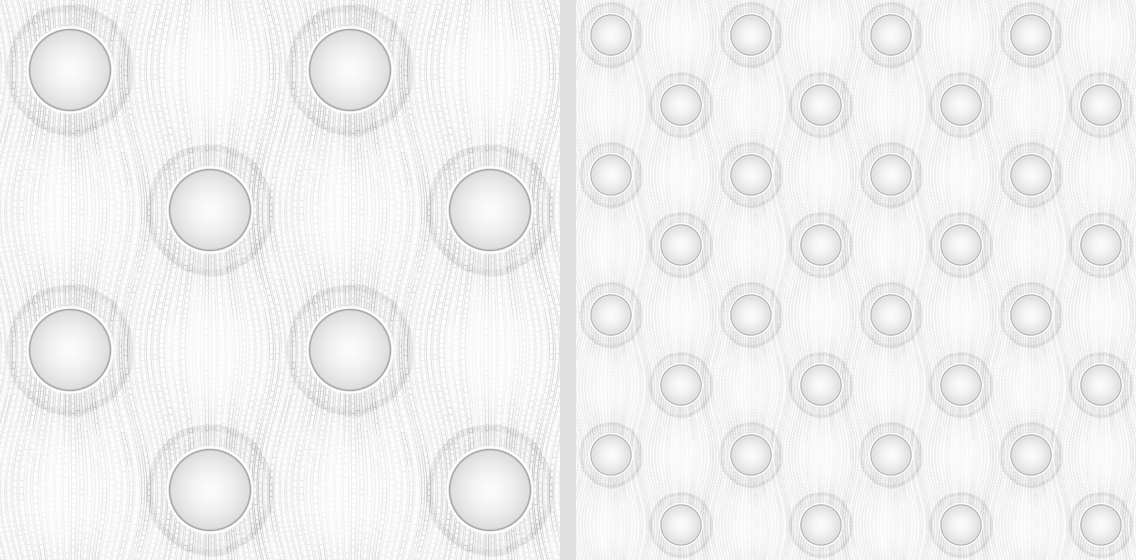
Left: one tile. Right: repeated 2 by 2.
Write a Shadertoy shader that draws this pattern.

```glsl
const float TAU = 6.2831853;
const float REPEATS = 2.0;         // cells across and down
const float COLUMNS = 48.0;        // bead columns per cell
const float BEADS = 50.0;          // beads per column and cell
const float BEND = 0.043;          // sideways sway of the columns, in cells
const float LINE_HALF = 0.0006;    // half width of the fine lines
const float BEAD_CORNER = 0.0022;
const float DISC_RADIUS = 0.0735;
const float RIM_WIDTH = 0.0028;
const float GLOW_WIDTH = 0.0070;
const float HALO_RADIUS = 0.1180;
const float HALO_BAND = 0.0125;
const vec2 DISC_A = vec2(0.25, 0.75);
const vec2 DISC_B = vec2(0.75, 0.25);
const vec3 PAPER = vec3(0.996);
const vec3 DISC_EDGE = vec3(0.855);
const vec3 DISC_CENTRE = vec3(0.985);
const vec3 RIM = vec3(0.58);

float hash(vec2 p) {
    vec3 q = fract(vec3(p.xyx) * 0.1031);
    q += dot(q, q.yzx + 33.33);
    return fract((q.x + q.y) * q.z);
}

float roundBox(vec2 p, vec2 halfSize, float radius) {
    vec2 d = abs(p) - halfSize + radius;
    return length(max(d, 0.0)) + min(max(d.x, d.y), 0.0) - radius;
}

float fineLine(float d, float pixel) {
    return 1.0 - smoothstep(LINE_HALF - 0.5 * pixel, LINE_HALF + pixel, abs(d));
}

// Offset to the nearest wrapped copy of a point, in canvas units
vec2 wrappedOffset(vec2 p, vec2 centre) {
    return (fract(p - centre + 0.5) - 0.5) / REPEATS;
}

// Swaying ladders of beads; spread is 1 where they open up
float beadColumns(vec2 p, float pixel, out float spread) {
    vec2 wave = TAU * (p - 0.25);
    float openness = cos(wave.x) * cos(wave.y);
    spread = 0.5 + 0.5 * openness;
    float u = (p.x - BEND * sin(wave.x) * cos(wave.y)) * COLUMNS;
    float columnWidth = 1.0 / (REPEATS * COLUMNS * (1.0 - BEND * TAU * openness));
    float beadHeight = 1.0 / (REPEATS * BEADS);

    float column = mod(floor(u), COLUMNS);
    float seed = hash(vec2(column, 7.0));
    float v = p.y * BEADS + seed * 9.0 + 0.5 * sin(TAU * (3.0 * p.y + seed));
    float bead = mod(floor(v), BEADS);
    float beadSeed = hash(vec2(column, bead + 19.0));

    // Rounded beads touching end to end
    vec2 local = (vec2(fract(u), fract(v)) - 0.5) * vec2(columnWidth, beadHeight);
    vec2 halfSize = vec2(columnWidth * mix(0.24, 0.40, seed), beadHeight * 0.5);
    float outline = fineLine(roundBox(local, halfSize, BEAD_CORNER), pixel);
    outline *= mix(0.3, 0.85, beadSeed);

    // Continuous sides of each ladder and the seam between neighbours
    float sides = fineLine(abs(local.x) - halfSize.x, pixel);
    sides *= mix(0.55, 1.0, hash(vec2(column, floor(bead / 5.0) + 90.0)));
    float seam = fineLine((0.5 - abs(fract(u) - 0.5)) * columnWidth, pixel);
    seam *= 0.5 + 0.2 * sin(TAU * 2.0 * BEADS * p.y);

    float strength = mix(0.5, 1.2, hash(vec2(column, 3.0)));
    return max(max(outline, sides) * strength, 0.6 * seam);
}

void mainImage(out vec4 fragColor, in vec2 fragCoord) {
    float pixel = 1.0 / min(iResolution.x, iResolution.y);
    vec2 p = fragCoord / iResolution.xy * REPEATS;

    vec2 a = wrappedOffset(p, DISC_A);
    vec2 b = wrappedOffset(p, DISC_B);
    vec2 q = dot(a, a) < dot(b, b) ? a : b;
    float r = length(q);
    float discDist = r - DISC_RADIUS;

    // Halo with a slightly uneven band along its edge
    float angle = atan(q.y, q.x);
    float uneven = 0.0008 * (sin(5.0 * angle) + sin(11.0 * angle + 1.7));
    float haloDist = length(q * vec2(1.035, 1.0)) - HALO_RADIUS + uneven;
    float halo = 1.0 - smoothstep(-0.003, 0.002, haloDist);
    float band = halo * smoothstep(-HALO_BAND - 0.003, -HALO_BAND + 0.004, haloDist);

    // Beaded ground
    float spread;
    float beads = beadColumns(p, pixel, spread);
    float ink = mix(0.155, 0.070, smoothstep(0.35, 1.0, spread)) + 0.050 * halo;
    vec3 color = PAPER - beads * ink - 0.012 * halo - 0.045 * band;

    // White glow round the disc
    float glow = 1.0 - smoothstep(0.35 * GLOW_WIDTH, GLOW_WIDTH, discDist);
    color = mix(color, vec3(1.0), glow);

    // Shaded disc and its dark rim
    float t = clamp(r / DISC_RADIUS, 0.0, 1.0);
    vec3 disc = mix(DISC_CENTRE, DISC_EDGE, pow(t, 1.6));
    float rim = smoothstep(-RIM_WIDTH - pixel, 0.0, discDist);
    disc = mix(disc, RIM, rim);
    color = mix(color, disc, 1.0 - smoothstep(-pixel, pixel, discDist));

    fragColor = vec4(color, 1.0);
}
```
